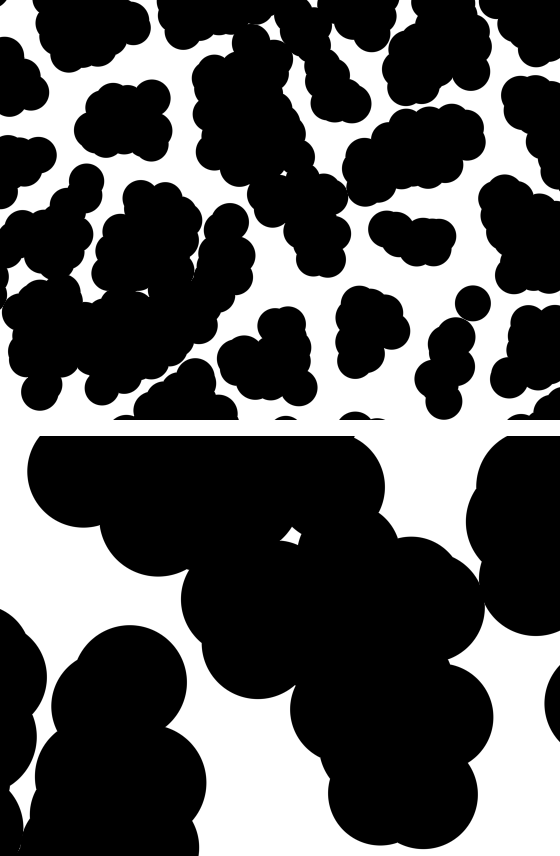
Top, the full canvas; bottom, a detail of the centre.
This pattern is drawn by a WebGL 1 fragment shader. Its source:

```glsl
precision highp float;

uniform vec2 u_resolution;

vec2 hash2(vec2 p) {
  vec2 k = vec2(dot(p, vec2(127.1, 311.7)), dot(p, vec2(269.5, 183.3)));
  return fract(sin(k) * 43758.5453);
}

float valueNoise(vec2 p) {
  vec2 i = floor(p);
  vec2 f = fract(p);
  f = f * f * (3.0 - 2.0 * f);
  float low = mix(hash2(i).x, hash2(i + vec2(1.0, 0.0)).x, f.x);
  float high = mix(hash2(i + vec2(0.0, 1.0)).x, hash2(i + vec2(1.0, 1.0)).x, f.x);
  return mix(low, high, f.y);
}

// Distance to the border between the two nearest clump seeds.
float clumpBorder(vec2 p) {
  vec2 cellSize = vec2(0.235, 0.285);
  vec2 base = floor(p / cellSize);
  vec2 nearest = vec2(9.0);
  vec2 second = vec2(10.0);
  for (int y = -1; y <= 1; y++) {
    for (int x = -1; x <= 1; x++) {
      vec2 cell = base + vec2(float(x), float(y));
      vec2 seed = cell + 0.06 + 0.88 * hash2(cell + 41.0);
      vec2 d = seed * cellSize - p;
      if (dot(d, d) < dot(nearest, nearest)) {
        second = nearest;
        nearest = d;
      } else if (dot(d, d) < dot(second, second)) {
        second = d;
      }
    }
  }
  return (dot(second, second) - dot(nearest, nearest)) / (2.0 * length(second - nearest));
}

// Signed distance to the discs whose centres lie well inside a clump.
float discClumps(vec2 p) {
  float spacing = 0.036;
  vec2 base = floor(p / spacing);
  float dist = 1.0;
  for (int y = -2; y <= 2; y++) {
    for (int x = -2; x <= 2; x++) {
      vec2 cell = base + vec2(float(x), float(y));
      vec2 centre = (cell + hash2(cell)) * spacing;
      float radius = 0.041 + 0.006 * hash2(cell + 17.0).x;
      // Uneven margins make some channels wide and close others.
      float margin = mix(0.011, 0.081, valueNoise(centre * 5.0 + 7.0));
      if (clumpBorder(centre) > margin) {
        dist = min(dist, length(p - centre) - radius);
      }
    }
  }
  return dist;
}

void main() {
  vec2 p = gl_FragCoord.xy / u_resolution.y;
  float soft = 0.7 / u_resolution.y;
  float white = smoothstep(-soft, soft, discClumps(p));
  gl_FragColor = vec4(vec3(white), 1.0);
}
```
